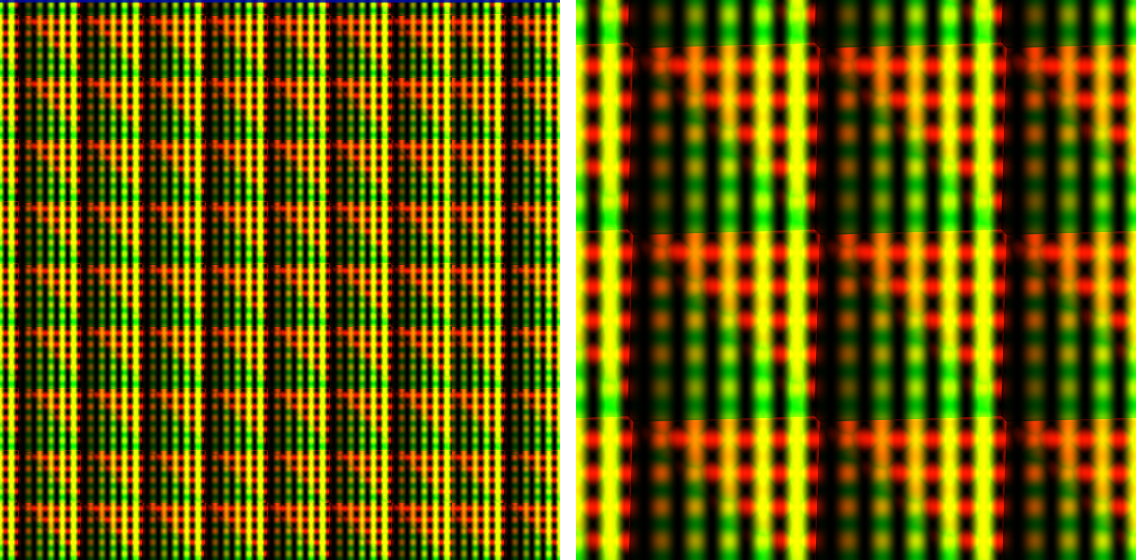
Left: the whole. Right: its middle third, enlarged.
This pattern is drawn by a Shadertoy shader. Its source:

```glsl
#define REPEATS 9.0
#define THREADS 5.5
#define START vec2(0.2736, 0.919)
#define SLIP_AT vec2(0.808, 0.1021)
#define DRIFT 0.13
#define LINE_RANGE vec2(0.92, 1.22)
#define DOT_BASE 0.12
#define DOT_GAIN 0.75
#define GREEN_GAIN 1.65
#define TOP_BAND 0.0045
#define NAVY vec3(0.0, 0.03, 0.58)

const float TAU = 6.2831853;

// Rising ramp per repeat; one repeat on each axis loses a thread.
vec2 rampPhase(vec2 uv) {
    float oneThread = 1.0 / THREADS;
    return fract(uv * REPEATS - START + oneThread * step(SLIP_AT, uv));
}

// Slow diagonal change that opens gaps in the red rows.
float diagonalDrift(vec2 uv) {
    float x = uv.x - 0.9 * step(0.899, uv.x);
    float y = uv.y + 0.9 * (1.0 - step(SLIP_AT.y, uv.y));
    return DRIFT * (x + y - 1.0);
}

void mainImage(out vec4 fragColor, in vec2 fragCoord) {
    vec2 uv = fragCoord / iResolution.xy;
    vec2 phase = rampPhase(uv);

    // Threads and ramp, softened where the ramp restarts
    vec2 restart = smoothstep(0.0, 0.04, phase);
    vec2 thread = restart * (0.5 + 0.5 * cos(TAU * THREADS * phase));
    vec2 ramp = phase + 1.0 - restart;
    float strength = ramp.x + ramp.y + diagonalDrift(uv);

    // Red: dots at weak crossings, whole lines where the ramps are high
    float dots = thread.x * thread.y * clamp(DOT_BASE + DOT_GAIN * strength, 0.0, 1.0);
    float lines = max(thread.x, thread.y)
                * smoothstep(LINE_RANGE.x, LINE_RANGE.y, strength);
    float red = max(dots, lines);

    // Green follows the columns, with a slight pulse along them
    float pulse = 0.78 + 0.22 * thread.y;
    float green = clamp(GREEN_GAIN * phase.x * thread.x * pulse, 0.0, 1.0);
    vec3 color = vec3(red, max(green, 0.1 * red), 0.0);

    // Narrow blue band along the top edge
    float pixel = 1.0 / iResolution.y;
    float band = smoothstep(-pixel, pixel, uv.y - 1.0 + TOP_BAND);
    color = mix(color, NAVY + 0.15 * color, band);

    fragColor = vec4(color, 1.0);
}
```
